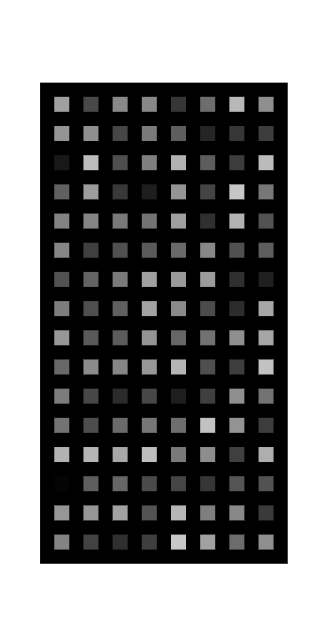
Write a Shadertoy shader that draws this pattern.

```glsl
#define WINDOWS vec2(8.0, 16.0)   // columns, rows
#define PITCH 0.0912              // window spacing, in canvas widths
#define WINDOW_SIZE 0.0469        // side of one window
#define TOWER_CENTER vec2(0.5122, 0.9900)
#define MEAN_GLOW 0.45            // average window brightness
#define GLOW_CONTRAST 0.70        // brightness spread between windows
#define SEED 17u

const vec3 SKY = vec3(1.0);
const vec3 WALL = vec3(0.0);

// Unit gradient at a lattice corner, from an integer hash
vec2 cornerGradient(vec2 corner) {
    uvec2 q = uvec2(ivec2(corner));
    uint h = q.x * 73856093u ^ q.y * 19349663u ^ SEED * 83492791u;
    h = (h ^ (h >> 16)) * 0x7feb352du;
    h = (h ^ (h >> 15)) * 0x846ca68bu;
    h ^= h >> 16;
    float angle = 6.28319 * float(h >> 8) / 16777216.0;
    return vec2(cos(angle), sin(angle));
}

float gradientNoise(vec2 p) {
    vec2 i = floor(p), f = p - i;
    vec2 w = f * f * f * (f * (f * 6.0 - 15.0) + 10.0);
    vec2 e = vec2(0.0, 1.0);
    float a = dot(cornerGradient(i), f);
    float b = dot(cornerGradient(i + e.yx), f - e.yx);
    float c = dot(cornerGradient(i + e.xy), f - e.xy);
    float d = dot(cornerGradient(i + e.yy), f - e.yy);
    return mix(mix(a, b, w.x), mix(c, d, w.x), w.y);
}

float boxDistance(vec2 p, vec2 halfSize) {
    vec2 d = abs(p) - halfSize;
    return length(max(d, 0.0)) + min(max(d.x, d.y), 0.0);
}

// Antialiased fill of a signed distance
float fill(float dist, float pixel) {
    return clamp(0.5 - dist / pixel, 0.0, 1.0);
}

void mainImage(out vec4 fragColor, in vec2 fragCoord) {
    float pixel = 1.0 / iResolution.x;
    vec2 p = fragCoord * pixel - TOWER_CENTER;

    // Tower wall, with an outer margin equal to the gap between windows
    float gap = PITCH - WINDOW_SIZE;
    vec2 wallHalf = 0.5 * (WINDOWS * PITCH + gap);
    vec3 color = mix(SKY, WALL, fill(boxDistance(p, wallHalf), pixel));

    // Window grid, limited to the tower
    vec2 grid = p / PITCH + 0.5 * WINDOWS;
    vec2 cell = clamp(floor(grid), vec2(0.0), WINDOWS - 1.0);
    vec2 local = (grid - cell - 0.5) * PITCH;

    // Each window has its own even grey
    float glow = MEAN_GLOW + GLOW_CONTRAST * gradientNoise(cell + 0.5);
    float window = fill(boxDistance(local, vec2(0.5 * WINDOW_SIZE)), pixel);
    color = mix(color, vec3(clamp(glow, 0.0, 1.0)), window);

    fragColor = vec4(color, 1.0);
}
```
